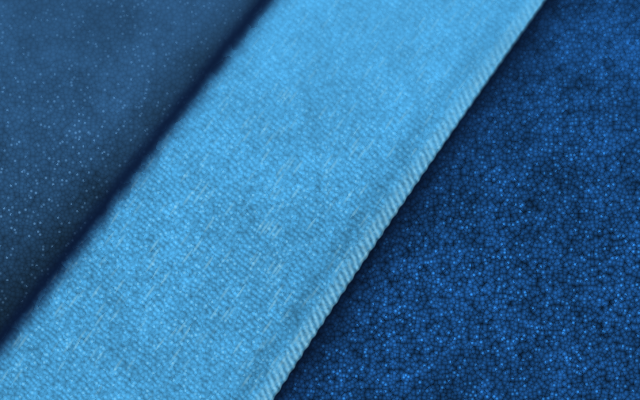
This texture is drawn by a WebGL 1 fragment shader. Its source:

```glsl
precision highp float;
// Three overlapping denim layers: slate, sky-blue band and deep indigo.
// Two slanted seams divide the cloth; cellular noise gives grain and slubs,
// jittered sines give the twill, and the detail softens towards the top.

uniform vec2 u_resolution;

#define SLATE      vec3(0.165, 0.315, 0.465)
#define SKY        vec3(0.285, 0.620, 0.830)
#define INDIGO     vec3(0.085, 0.245, 0.430)
#define SHADE      vec3(0.030, 0.075, 0.165)
#define PALE       vec3(0.600, 0.810, 0.900)
#define GRAIN_FREQ 105.0
#define TWILL_FREQ 470.0
#define HEM_WIDTH  0.052
#define AXIS       vec2(0.575, 0.818)

vec2 hash2(vec2 p) {
  vec2 q = vec2(dot(p, vec2(127.1, 311.7)), dot(p, vec2(269.5, 183.3)));
  return fract(sin(q) * 43758.55);
}

// Cellular noise: x = distance to the nearest point, y = its random value
vec2 cells(vec2 p) {
  vec2 base = floor(p);
  vec2 best = vec2(9.0, 0.0);
  for (int j = -1; j <= 1; j++) {
    for (int i = -1; i <= 1; i++) {
      vec2 cell = base + vec2(float(i), float(j));
      vec2 rnd = hash2(cell);
      float d = length(cell + rnd - p);
      if (d < best.x) best = vec2(d, fract(rnd.x * 7.3 + rnd.y * 5.1));
    }
  }
  return best;
}

// Soft uneven dye from layered, warped sines, about -1 to 1
float mottle(vec2 p) {
  float sum = 0.0;
  float amp = 0.5;
  for (int i = 0; i < 4; i++) {
    p = mat2(0.8, 0.6, -0.6, 0.8) * p * 1.75 + 1.3;
    sum += amp * sin(p.x + 1.4 * sin(p.y)) * cos(p.y * 0.8 + sin(p.x * 0.7));
    amp *= 0.65;
  }
  return sum;
}

// Bell curve of the given width
float bell(float x, float width) {
  return exp(-x * x / (width * width));
}

void main() {
  vec2 p = gl_FragCoord.xy / u_resolution.y;
  p.x *= 1.6 * u_resolution.y / u_resolution.x;
  float px = 1.0 / u_resolution.y;
  float focus = mix(0.35, 1.0, 1.0 - smoothstep(0.35, 1.0, p.y));
  vec2 q = vec2(dot(p, AXIS), dot(p, vec2(AXIS.y, -AXIS.x)));

  // Shared textures: grain, flecks, broad dye and long slubs
  vec2 fine = cells(p * GRAIN_FREQ);
  vec2 coarse = cells(q * vec2(38.0, 62.0) + 9.0);
  float grain = (0.48 - fine.x) + 0.45 * (fine.y - 0.5);
  float fleck = smoothstep(0.78, 1.0, fine.y) * (1.0 - smoothstep(0.1, 0.5, fine.x));
  float dye = mottle(p * 5.0);
  float dyeFine = mottle(p * 21.0 + 4.0);
  vec2 slub = cells(q * vec2(17.0, 105.0));
  float streak = smoothstep(0.65, 1.0, slub.y) * (1.0 - smoothstep(0.1, 0.55, slub.x));

  // Signed distances to the two seams, positive to the right
  float leftSeam = (p.x - 0.772 * p.y + 0.114) / 1.263;
  leftSeam += 0.003 * dyeFine + 0.004 * (coarse.y - 0.5);
  float rightSeam = (p.x - 0.683 - 0.682 * p.y + 0.04 * p.y * (1.0 - p.y)) / 1.21;
  rightSeam += 0.0012 * sin(q.x * 190.0) * focus;

  // Slate layer, dimmer towards the lower left
  vec3 slate = SLATE * mix(0.67, 1.06, smoothstep(0.15, 0.9, p.y));
  slate *= 1.0 + 0.12 * dye + 0.08 * dyeFine + 0.36 * grain * focus;
  slate += vec3(0.16, 0.19, 0.21) * fleck * focus;
  slate *= mix(1.0, 0.72, smoothstep(-0.13, -0.01, leftSeam));

  // Sky band: broken twill, pale slubs and faint crossing threads
  float twill = sin(dot(p, vec2(0.65, 0.76)) * TWILL_FREQ + 2.5 * dyeFine + 2.0 * coarse.y);
  float weft = sin(q.x * 95.0 + 3.0 * dye) * sin(q.y * 230.0 + 2.0 * dyeFine);
  vec3 sky = SKY * mix(0.96, 1.05, smoothstep(0.3, 0.95, p.y));
  sky *= 1.0 + 0.06 * dye + 0.05 * dyeFine + 0.025 * weft;
  sky *= 1.0 + focus * (0.065 * twill + 0.25 * grain + 0.07 * (coarse.y - 0.5));
  sky = mix(sky, PALE, focus * (0.42 * streak + 0.38 * fleck));

  // Folded hem: a dim furrow, then slanted pale ridges along the edge
  float hem = smoothstep(-HEM_WIDTH, -HEM_WIDTH * 0.4, rightSeam);
  float ridge = 0.5 + 0.5 * sin(q.x * 330.0 + q.y * 210.0 + dyeFine);
  sky *= 1.0 - 0.12 * focus * bell(rightSeam + HEM_WIDTH * 1.35, 0.026);
  sky = mix(sky, PALE, hem * (0.15 + 0.40 * ridge * focus));
  sky *= 1.0 - 0.14 * hem * (1.0 - ridge) * focus;
  sky *= mix(1.0, 0.72, smoothstep(-0.008, -0.001, rightSeam));

  // Indigo layer, with bright worn points and a shadow under the hem
  vec3 indigo = INDIGO * (1.0 + 0.14 * dye + 0.16 * dyeFine);
  indigo *= 1.0 + 0.12 * smoothstep(0.4, 1.0, p.y);
  indigo *= 1.0 + (0.2 + 0.6 * focus) * grain + 0.22 * (coarse.y - 0.5);
  indigo += vec3(0.06, 0.16, 0.22) * fleck * focus;
  float hemShade = exp(-max(rightSeam, 0.0) / 0.045);
  indigo = mix(indigo, SHADE * 0.8, 0.92 * hemShade);

  // Stack the layers, with a soft shadow along the left seam
  float leftBlur = mix(0.012, 0.026, smoothstep(0.3, 1.0, p.y));
  vec3 color = mix(slate, sky, smoothstep(-0.004, leftBlur, leftSeam));
  float seamShade = bell(leftSeam, leftSeam < 0.0 ? 0.020 : 0.030);
  color = mix(color, SHADE * 1.25, 0.82 * seamShade);
  float soft = px + 0.003 * smoothstep(0.5, 1.0, p.y);
  color = mix(color, indigo, smoothstep(-soft, soft, rightSeam));

  gl_FragColor = vec4(clamp(color, 0.0, 1.0), 1.0);
}
```
